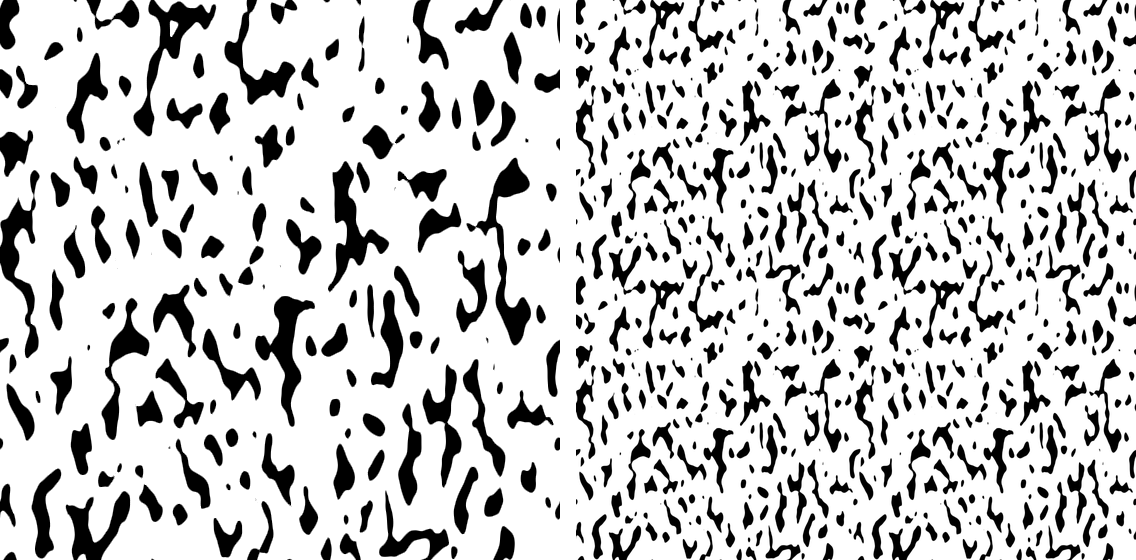
Left, the tile; right, the same tile 2 across and 2 down.
Give the GLSL for this texture, as a WebGL 2 fragment shader.

```glsl
#version 300 es
precision highp float;
// Black upright flecks and ragged blots scattered on white, tiling in both directions.

uniform vec2 u_resolution;
out vec4 fragColor;

// Random unit vector for a lattice point that wraps at the given period.
vec2 latticeGradient(ivec2 cell, ivec2 period, uint seed) {
    uvec2 q = uvec2((cell + period * 4) % period);
    uint h = q.x * 1597334677u ^ q.y * 3812015801u ^ seed * 2654435769u;
    h = (h ^ (h >> 16)) * 2146121005u;
    h = (h ^ (h >> 15)) * 2221713035u;
    h ^= h >> 16;
    float angle = 6.28319 * float(h & 65535u) / 65536.0;
    return vec2(cos(angle), sin(angle));
}

// Gradient noise with a whole number of cells across the canvas.
float wrappedNoise(vec2 uv, ivec2 period, uint seed) {
    vec2 p = uv * vec2(period);
    ivec2 cell = ivec2(floor(p));
    vec2 f = fract(p);
    vec2 w = f * f * f * (f * (f * 6.0 - 15.0) + 10.0);
    float corner[4];
    for (int i = 0; i < 4; i++) {
        ivec2 offset = ivec2(i & 1, i >> 1);
        corner[i] = dot(latticeGradient(cell + offset, period, seed), f - vec2(offset));
    }
    return mix(mix(corner[0], corner[1], w.x), mix(corner[2], corner[3], w.x), w.y);
}

void main() {
    vec2 uv = gl_FragCoord.xy / u_resolution;

    // Gentle warp tilts the flecks and hides the lattice.
    vec2 warp = vec2(wrappedNoise(uv, ivec2(13, 11), 5u), wrappedNoise(uv, ivec2(11, 9), 6u));
    vec2 p = uv + warp * vec2(0.018, 0.014);

    // Tall cells shape the flecks; broad ones merge them, fine ones roughen them.
    float field = wrappedNoise(p, ivec2(32, 17), 1u)
                + 0.42 * wrappedNoise(p, ivec2(15, 8), 2u)
                + 0.20 * wrappedNoise(p, ivec2(57, 31), 3u);

    // Cut to ink and paper with a crisp edge about one pixel wide.
    float edge = max(fwidth(field), 1e-5);
    float ink = clamp((field - 0.197) / edge + 0.5, 0.0, 1.0);
    fragColor = vec4(vec3(1.0 - ink), 1.0);
}
```
